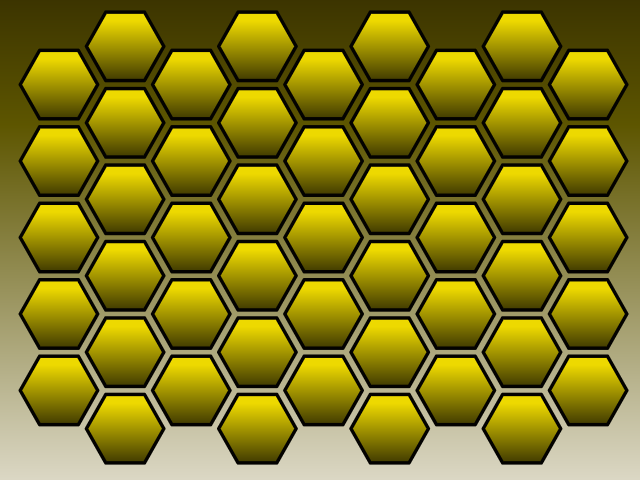
A Shadertoy shader for this pattern:

```glsl
// Honeycomb of outlined, flat-topped hexagons over a vertical gradient.
// Two staggered rectangular lattices give the cell centres; a hexagon
// distance function shapes each cell, shaded from bright top to dark base.

// Layout, in units of the canvas height
const vec2 GRID_CENTER = vec2(0.0074, 0.0052);
const vec2 LATTICE_STEP = vec2(0.2756, 0.1593);
const float APOTHEM = 0.0713;
const float HALF_STROKE = 0.0036;
const float WIDTH_SCALE = 0.98;

// Cell gradient, as fractions from the top of the cell
const float SHADE_START = 0.13;
const float SHADE_END = 0.98;
const vec3 CELL_TOP = vec3(0.93, 0.85, 0.0);
const vec3 CELL_BASE = vec3(0.27, 0.245, 0.0);
const vec3 OUTLINE = vec3(0.01, 0.008, 0.0);

// Backdrop gradient, from the top of the canvas
const float BACK_MIDDLE = 0.26;
const vec3 BACK_TOP = vec3(0.235, 0.205, 0.0);
const vec3 BACK_MID = vec3(0.365, 0.335, 0.0);
const vec3 BACK_BASE = vec3(0.86, 0.845, 0.77);

// Signed distance to a flat-topped regular hexagon
float hexagonDistance(vec2 p, float apothem) {
    const vec2 FOLD_NORMAL = vec2(-0.866025, 0.5);
    float halfSide = apothem * 0.57735;
    p = abs(p);
    // Reflect the slanted side onto the flat top side
    p -= 2.0 * min(dot(FOLD_NORMAL, p), 0.0) * FOLD_NORMAL;
    p -= vec2(clamp(p.x, -halfSide, halfSide), apothem);
    return length(p) * sign(p.y);
}

vec3 backdrop(float fromTop) {
    vec3 upper = mix(BACK_TOP, BACK_MID, clamp(fromTop / BACK_MIDDLE, 0.0, 1.0));
    float lower = clamp((fromTop - BACK_MIDDLE) / (1.0 - BACK_MIDDLE), 0.0, 1.0);
    return mix(upper, BACK_BASE, lower);
}

// Coverage of the region where d is negative, smoothed over one pixel
float coverage(float d, float pixel) {
    return clamp(0.5 - d / pixel, 0.0, 1.0);
}

void mainImage(out vec4 fragColor, in vec2 fragCoord) {
    float pixel = 1.0 / iResolution.y;
    vec2 p = (fragCoord - 0.5 * iResolution.xy) * pixel - GRID_CENTER;
    vec3 color = backdrop(1.0 - fragCoord.y * pixel);

    // Five columns of five cells, then four staggered columns of six
    for (int i = 0; i < 2; i++) {
        float stagger = 0.5 * float(i);
        vec2 span = vec2(2.0 - stagger, 2.0 + stagger);
        vec2 cell = floor(p / LATTICE_STEP - stagger + 0.5) + stagger;
        vec2 local = p - clamp(cell, -span, span) * LATTICE_STEP;

        float d = hexagonDistance(local / vec2(WIDTH_SCALE, 1.0), APOTHEM);
        float fromTop = 0.5 - 0.5 * local.y / APOTHEM;
        float shade = clamp((fromTop - SHADE_START) / (SHADE_END - SHADE_START), 0.0, 1.0);
        vec3 fill = mix(CELL_TOP, CELL_BASE, shade);

        // Outline first, then the fill inside it
        color = mix(color, OUTLINE, coverage(d - HALF_STROKE, pixel));
        color = mix(color, fill, coverage(d + HALF_STROKE, pixel));
    }
    fragColor = vec4(color, 1.0);
}
```
